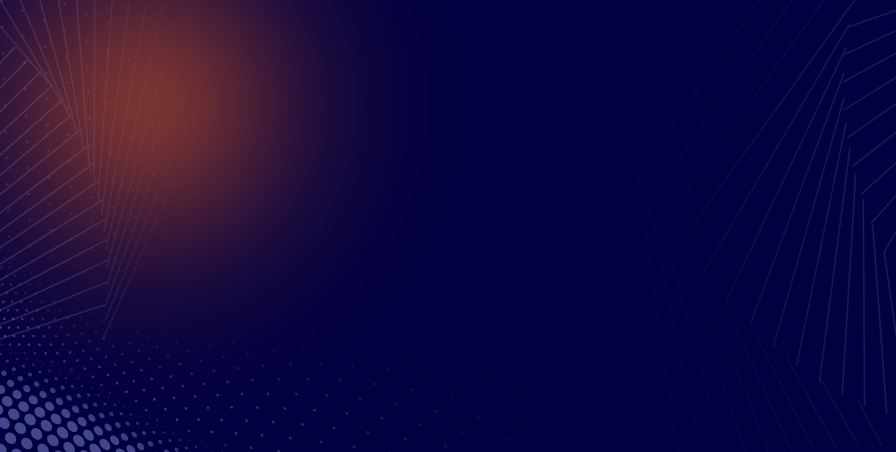
Write a Shadertoy shader that draws this background.

```glsl
// Dark indigo backdrop with an ember glow, twisted line fans and a halftone wave.

const vec2 GLOW_CENTER = vec2(0.32, 0.77);
const float GLOW_RADIUS = 0.335;
const vec3 INDIGO = vec3(0.005, 0.0, 0.25);
const vec3 EMBER = vec3(0.47, 0.20, 0.19);
const vec3 LAVENDER = vec3(0.52, 0.43, 0.60);
const vec3 STEEL = vec3(0.12, 0.20, 0.43);
const vec3 PERIWINKLE = vec3(0.36, 0.38, 0.66);

vec2 bezier(vec2 a, vec2 b, vec2 c, float t) {
    return mix(mix(a, b, t), mix(b, c, t), t);
}

float segmentDistance(vec2 p, vec2 a, vec2 b) {
    vec2 ap = p - a, ab = b - a;
    return length(ap - ab * clamp(dot(ap, ab) / dot(ab, ab), 0.0, 1.0));
}

// Coverage of straight strokes joining two curved rails.
float fan(vec2 p, vec2 a0, vec2 a1, vec2 a2, vec2 b0, vec2 b1, vec2 b2, int count, float pixel) {
    float nearest = 1.0;
    for (int i = 0; i < count; i++) {
        float t = float(i) / float(count - 1);
        nearest = min(nearest, segmentDistance(p, bezier(a0, a1, a2, t), bezier(b0, b1, b2, t)));
    }
    return 1.0 - smoothstep(0.0, 0.0018 + pixel * 0.7, nearest);
}

// Staggered dots; spacing converts cell offsets to canvas units.
float dots(vec2 grid, vec2 spacing, float radius, float pixel) {
    grid.x += 0.5 * mod(floor(grid.y), 2.0);
    float d = length((fract(grid) - 0.5) * spacing);
    return 1.0 - smoothstep(radius - 0.6 * pixel, radius + 0.6 * pixel, d);
}

float leftFans(vec2 p, float pixel) {
    float inner = fan(p, vec2(0.0, 0.92), vec2(0.27, 0.73), vec2(0.233, 0.326),
                      vec2(-0.15, 0.75), vec2(0.0, 0.5), vec2(0.0, 0.25), 17, pixel);
    float outer = fan(p, vec2(0.117, 0.806), vec2(0.27, 0.56), vec2(0.228, 0.25),
                      vec2(-0.05, 1.0), vec2(0.3, 1.05), vec2(0.52, 0.9), 16, pixel);
    return max(inner, outer * 0.8) * mix(0.3, 0.03, smoothstep(0.1, 0.45, p.x));
}

float rightFans(vec2 p, float pixel) {
    vec2 top = vec2(1.891, 1.0), bend = vec2(1.82, 0.733), tip = vec2(1.956, 0.443);
    float corner = fan(p, top, bend, tip,
                       vec2(1.99, 1.02), vec2(1.99, 0.85), vec2(1.99, 0.5), 10, pixel);
    float sweep = fan(p, top, bend, tip,
                      vec2(1.50, 0.456), vec2(1.77, 0.12), vec2(2.01, 0.073), 11, pixel);
    float upper = fan(p, vec2(1.68, 1.0), vec2(1.79, 1.0), top,
                      vec2(1.41, 0.61), vec2(1.45, 0.53), vec2(1.50, 0.456), 4, pixel);
    float lower = fan(p, vec2(1.41, 0.61), vec2(1.52, 0.29), vec2(1.99, 0.067),
                      vec2(1.5, 0.0), vec2(1.75, 0.0), vec2(2.0, 0.02), 11, pixel);
    float lines = max(max(corner, sweep), max(upper, lower) * 0.5);
    return lines * mix(0.12, 0.58, smoothstep(1.45, 1.95, p.x));
}

float waveCrest(float x) {
    return 0.24 - 0.45 * x + 0.012 * sin(12.0 * x);
}

// Large dots that shrink and crowd toward the crest.
float nearWave(vec2 p, float pixel) {
    float depth = waveCrest(p.x) - p.y;
    float root = sqrt(max(depth, 0.0001));
    vec2 spacing = vec2(0.036, root / 15.0);
    vec2 grid = vec2(p.x / spacing.x + 3.0 * root, root * 30.0);
    float radius = mix(0.002, 0.0125, smoothstep(0.0, 0.15, depth));
    return dots(grid, spacing, radius, pixel) * smoothstep(0.0, 0.03, depth)
         * mix(0.45, 0.72, smoothstep(0.02, 0.12, depth));
}

// Fine dots that spread apart to the right.
float farWave(vec2 p, float pixel) {
    float x = p.x + 0.25;
    float rowGap = 0.019 + 0.018 * smoothstep(0.1, 0.9, p.x);
    float height = p.y + 0.10 * p.x - 0.025 * sin(4.0 * p.x);
    vec2 grid = vec2(14.0 * log(x) + 3.0 * p.y, height / rowGap);
    float ceiling = 0.30 + 0.22 * exp(-6.0 * p.x);
    float mask = smoothstep(ceiling, ceiling - 0.25, p.y) * smoothstep(1.4, 0.3, p.x)
               * smoothstep(-0.02, 0.02, p.y - waveCrest(p.x));
    return dots(grid, vec2(x / 14.0, rowGap), 0.0029, pixel) * mask * 0.6;
}

// Faint slanted specks over the glow.
float specks(vec2 p, float pixel) {
    vec2 grid = mat2(0.91, 0.42, -0.42, 0.91) * p / 0.052;
    float mask = smoothstep(0.55, 0.1, p.x) * smoothstep(0.3, 0.6, p.y);
    return dots(grid, vec2(0.052), 0.0028, pixel) * mask * 0.25;
}

void mainImage(out vec4 fragColor, in vec2 fragCoord) {
    float pixel = 1.0 / iResolution.y;
    vec2 p = fragCoord * pixel;

    // Background glow
    vec2 fromGlow = (p - GLOW_CENTER) / GLOW_RADIUS;
    vec3 color = mix(INDIGO, EMBER, exp(-dot(fromGlow, fromGlow)));

    // Line fans
    color = mix(color, LAVENDER, leftFans(p, pixel));
    color = mix(color, STEEL, rightFans(p, pixel));

    // Halftone layers
    color = mix(color, LAVENDER, specks(p, pixel));
    color = mix(color, PERIWINKLE, max(nearWave(p, pixel), farWave(p, pixel)));

    fragColor = vec4(color, 1.0);
}
```
